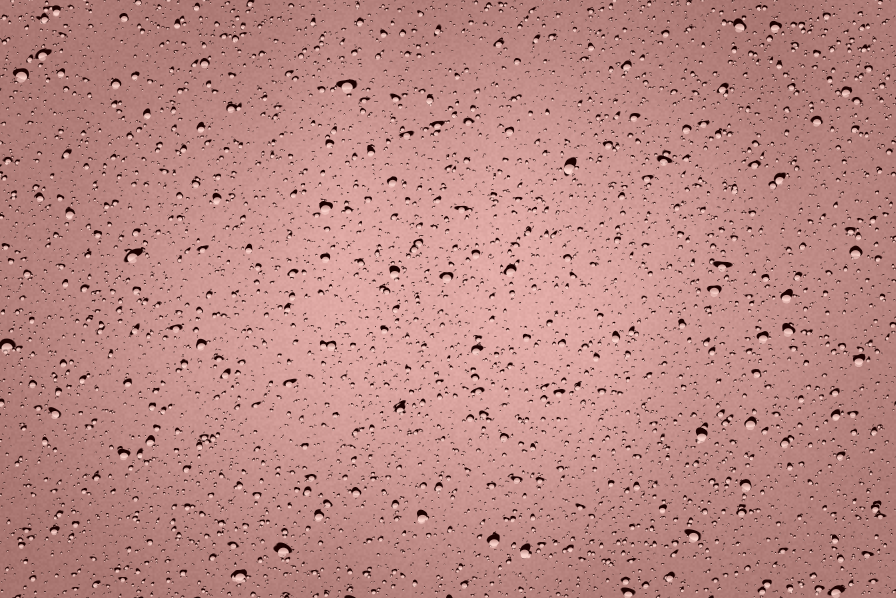
Reproduce this texture procedurally as a Shadertoy shader.

```glsl
// Rain drops scattered over a softly vignetted pink pane.
// Four layers of jittered cells, from specks to large drops, each drop
// an irregular blob with a dark upper cap and a pale lower lens.

const vec3 PANE_CENTRE = vec3(0.882, 0.668, 0.650);
const vec3 PANE_EDGE   = vec3(0.670, 0.470, 0.450);
const vec3 DROP_DARK   = vec3(0.110, 0.005, 0.000);
const vec3 DROP_LENS   = vec3(0.800, 0.610, 0.585);
const vec3 DROP_GLINT  = vec3(0.980, 0.830, 0.800);
const float GRAIN_SCALE = 300.0;   // grains per canvas height
const float GRAIN_AMOUNT = 0.045;
const float BLOTCH_AMOUNT = 0.035;
const int LAYERS = 4;

// Per layer: cell size, smallest radius, largest radius, share of cells filled
const vec4 LAYER[4] = vec4[4](
    vec4(0.0135, 0.0009, 0.0017, 0.72),
    vec4(0.0230, 0.0020, 0.0037, 0.62),
    vec4(0.0380, 0.0037, 0.0062, 0.55),
    vec4(0.0800, 0.0064, 0.0108, 0.42));

vec4 hash4(vec2 cell, float seed) {
    vec4 q = fract(vec4(cell.xyx, seed) * vec4(0.1031, 0.1030, 0.0973, 0.1099));
    q += dot(q, q.wzxy + 33.33);
    return fract((q.xxyz + q.yzzw) * q.zywx);
}

float valueNoise(vec2 p) {
    vec2 cell = floor(p);
    vec2 f = fract(p);
    f = f * f * (3.0 - 2.0 * f);
    float low  = mix(hash4(cell, 91.0).x, hash4(cell + vec2(1, 0), 91.0).x, f.x);
    float high = mix(hash4(cell + vec2(0, 1), 91.0).x, hash4(cell + vec2(1, 1), 91.0).x, f.x);
    return mix(low, high, f.y);
}

vec2 rotate(vec2 p, float angle) {
    float c = cos(angle), s = sin(angle);
    return vec2(c * p.x + s * p.y, c * p.y - s * p.x);
}

float coverage(float signedDist, float pixel) {
    return clamp(0.5 - signedDist / pixel, 0.0, 1.0);
}

// Pane: vignette, broad blotches and fine grain
vec3 paneColour(vec2 uv, vec2 p) {
    float rim = length(uv * 2.0 - 1.0);
    vec3 colour = mix(PANE_CENTRE, PANE_EDGE, smoothstep(0.1, 1.3, rim));
    float blotch = valueNoise(p * vec2(7.0, 3.0)) - 0.5;
    float grain = valueNoise(p * GRAIN_SCALE) - 0.5;
    return colour + BLOTCH_AMOUNT * blotch + GRAIN_AMOUNT * grain;
}

// One drop centred at the origin; d is the offset from its centre
vec3 paintDrop(vec3 under, vec2 d, float radius, vec4 rnd, float pixel) {
    // Irregular, tilted outline
    float stretch = 1.0 + 0.75 * rnd.x * rnd.x;
    vec2 q = rotate(d, mix(-0.5, 1.3, rnd.y)) / radius;
    q *= vec2(1.0 / stretch, sqrt(stretch));
    float angle = atan(q.y, q.x);
    float outline = 1.0 + 0.13 * sin(2.0 * angle + 6.28 * rnd.z)
                        + 0.10 * sin(3.0 * angle + 6.28 * rnd.w);
    float body = coverage((length(q) - outline) * radius / sqrt(stretch), pixel);

    // Pale lens low in the drop, leaving a dark cap and thin dark sides
    vec2 lensCentre = vec2(0.25 * (rnd.z - 0.5), mix(-0.75, -0.45, rnd.w));
    vec2 fromLens = d / radius - lensCentre;
    float lens = coverage((length(fromLens * vec2(0.9, 1.0)) - 0.80) * radius, pixel);
    vec3 lensColour = mix(DROP_GLINT, DROP_LENS, smoothstep(-0.9, 0.1, d.y / radius));
    vec3 dropColour = mix(DROP_DARK, lensColour, lens);

    // Light gathered just beneath the drop
    vec2 spill = d / radius + vec2(0.1, 0.95);
    float glow = 0.55 * coverage((length(spill * vec2(0.9, 1.3)) - 0.6) * radius, pixel);
    return mix(mix(under, DROP_GLINT, glow), dropColour, body);
}

// All drops of one layer near p
vec3 paintLayer(vec3 colour, vec2 p, int index, float pixel) {
    vec4 layer = LAYER[index];
    float seed = 7.0 + 13.0 * float(index);
    vec2 home = floor(p / layer.x);
    for (int y = -1; y <= 1; y++)
    for (int x = -1; x <= 1; x++) {
        vec2 cell = home + vec2(x, y);
        vec4 place = hash4(cell + 40.0, seed);
        float crowd = 0.7 + 0.6 * valueNoise(cell * layer.x * 6.0);
        if (place.z > layer.w * crowd) continue;
        float radius = mix(layer.y, layer.z, place.w * place.w);
        vec2 d = p - (cell + place.xy) * layer.x;
        if (length(d) > 2.4 * radius + pixel) continue;
        colour = paintDrop(colour, d, radius, hash4(cell + 40.0, seed + 5.0), pixel);
    }
    return colour;
}

void mainImage(out vec4 fragColor, in vec2 fragCoord) {
    vec2 p = fragCoord / iResolution.y;
    float pixel = 1.0 / iResolution.y;
    vec3 colour = paneColour(fragCoord / iResolution.xy, p);
    for (int i = 0; i < LAYERS; i++) colour = paintLayer(colour, p, i, pixel);
    fragColor = vec4(clamp(colour, 0.0, 1.0), 1.0);
}
```
